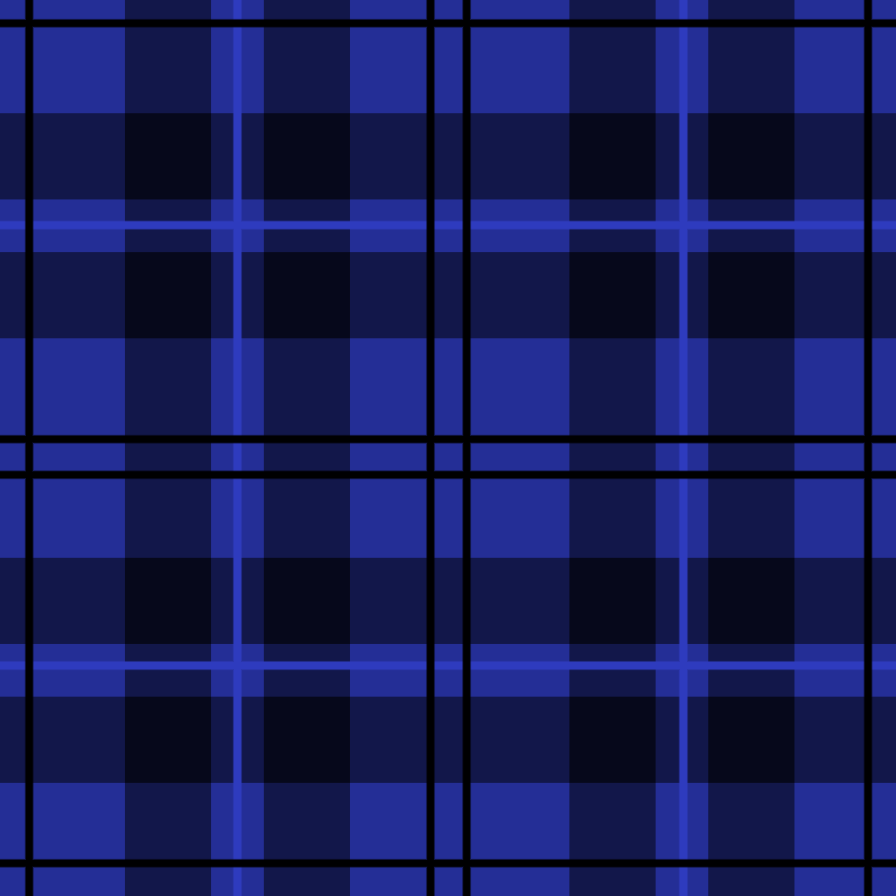
This pattern is drawn by a Shadertoy shader. Its source:

```glsl
// Blue tartan: paired dark bands with thin bright and black stripes, two setts each way.

const float PITCH = 0.4961;

// Coverage of a shape from its signed distance, softened over the given width
float cover(float dist, float soft) {
    return 1.0 - smoothstep(-soft, soft, dist);
}

// Yarn along one axis: x = dark band, y = bright stripe, z = black stripe.
// Stripe offsets hold (left black, bright, right black) and drift between setts.
vec3 sett(float pos, float center, vec3 firstOffsets, vec3 secondOffsets, float px) {
    float s = (pos - center) / PITCH + 0.5;
    float local = (fract(s) - 0.5) * PITCH;
    vec3 offsets = mix(firstOffsets, secondOffsets, clamp(floor(s), 0.0, 1.0));
    vec3 d = abs(local - offsets);

    float soft = max(px, 0.0014);
    float band = cover(abs(abs(local) - 0.0775) - 0.0481, 0.6 * px);
    float bright = cover(d.y - 0.0046, soft);
    float black = cover(min(d.x, d.z) - 0.0044, soft);
    return vec3(band, bright, black);
}

void mainImage(out vec4 fragColor, in vec2 fragCoord) {
    vec2 uv = fragCoord / iResolution.xy;
    vec2 px = 1.0 / iResolution.xy;

    vec3 warp = sett(uv.x, 0.2650, vec3(-0.2324, 0.0, 0.2155),
                     vec3(-0.2403, 0.0016, 0.2077), px.x);
    vec3 weft = sett(uv.y, 0.2519, vec3(-0.2154, 0.0053, 0.2182),
                     vec3(-0.2382, 0.0007, 0.2260), px.y);

    // Bands darken the ground, and darken it further where they cross
    float shade = 1.0 - 0.505 * (warp.x + weft.x) + 0.19 * warp.x * weft.x;
    vec3 color = vec3(0.141, 0.18, 0.588) * shade;

    // Bright stripes lie over the bands, black stripes over everything
    color = mix(color, vec3(0.182, 0.232, 0.745), max(warp.y, weft.y));
    color = mix(color, vec3(0.0, 0.0, 0.004), max(warp.z, weft.z));

    fragColor = vec4(color, 1.0);
}
```
